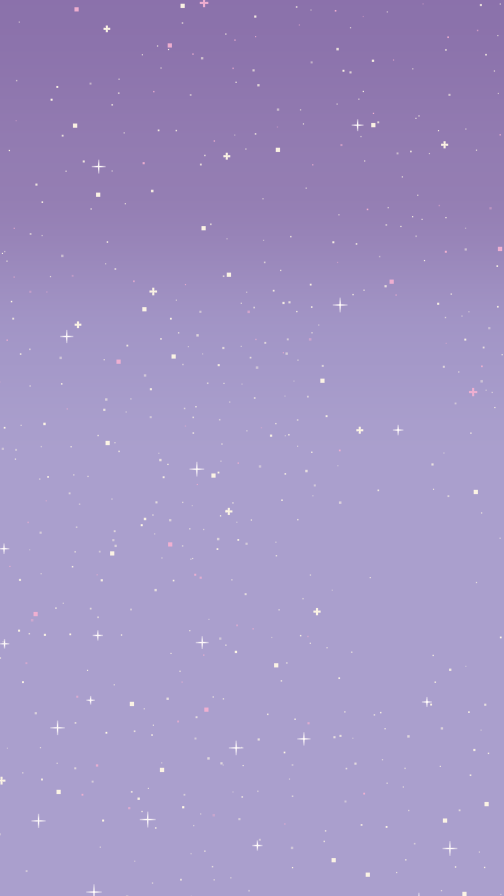
This background is drawn by a Shadertoy shader. Its source:

```glsl
// Pixel-style starry dusk: a violet-to-lavender vertical gradient with
// jittered grids of clustered specks, small squares, stubby pluses and
// thin sparkles, each drawn from box coverage in units of canvas width.

vec4 hash4(vec2 p, float seed) {
    vec4 q = fract(vec4(p.xyx, p.y + seed) * vec4(0.1031, 0.1030, 0.0973, 0.1099) + seed * 0.137);
    q += dot(q, q.wzxy + 33.33);
    return fract((q.xxyz + q.yzzw) * q.zywx);
}

float valueNoise(vec2 p) {
    vec2 i = floor(p), f = fract(p);
    f = f * f * (3.0 - 2.0 * f);
    float low = mix(hash4(i, 9.0).x, hash4(i + vec2(1, 0), 9.0).x, f.x);
    float high = mix(hash4(i + vec2(0, 1), 9.0).x, hash4(i + vec2(1, 1), 9.0).x, f.x);
    return mix(low, high, f.y);
}

// Share of a pixel-wide window that an axis-aligned box covers
float boxCover(vec2 p, vec2 halfSize) {
    float w = 1.1 / iResolution.x;
    vec2 c = clamp(min(p + 0.5 * w, halfSize) - max(p - 0.5 * w, -halfSize), 0.0, w) / w;
    return c.x * c.y;
}

float plusCover(vec2 p, float arm, float thick) {
    return max(boxCover(p, vec2(arm, thick)), boxCover(p, vec2(thick, arm)));
}

// Offset from the star in this cell; margin keeps it inside the cell
vec2 starOffset(vec2 uv, float cell, float margin, float seed, out vec4 rnd, out vec2 id) {
    vec2 g = uv / cell + vec2(0.37, 0.61) * seed;
    id = floor(g);
    rnd = hash4(id, seed);
    vec2 center = mix(vec2(margin / cell), vec2(1.0 - margin / cell), rnd.xy);
    return (fract(g) - center) * cell;
}

vec3 skyColor(float h) {
    vec3 c = mix(vec3(0.665, 0.622, 0.802), vec3(0.640, 0.592, 0.782), smoothstep(0.50, 0.63, h));
    c = mix(c, vec3(0.580, 0.492, 0.700), smoothstep(0.60, 0.80, h));
    return mix(c, vec3(0.545, 0.445, 0.670), smoothstep(0.78, 1.0, h));
}

void mainImage(out vec4 fragColor, in vec2 fragCoord) {
    vec2 uv = fragCoord / iResolution.x;
    vec3 col = skyColor(fragCoord.y / iResolution.y);
    vec3 cream = vec3(1.0, 0.97, 0.90), pink = vec3(0.95, 0.69, 0.82);
    vec4 rnd;
    vec2 id, p;

    // Specks, denser where the cluster noise is high
    for (int i = 0; i < 2; i++) {
        float seed = 1.0 + float(i);
        p = starOffset(uv, 0.052, 0.004, seed, rnd, id);
        float density = 0.06 + 0.62 * smoothstep(0.3, 0.8, valueNoise(id * 0.27 + seed * 7.0));
        vec4 look = hash4(id, seed + 20.0);
        float speck = boxCover(p, vec2(mix(0.0011, 0.0025, look.x * look.x)));
        vec3 tint = mix(cream, pink, step(0.86, look.y));
        col = mix(col, tint, speck * step(rnd.z, density) * mix(0.4, 1.0, look.z));
    }

    // Small squares, some of them pink
    p = starOffset(uv, 0.2, 0.012, 4.0, rnd, id);
    float square = boxCover(p, vec2(0.0042)) * step(rnd.z, 0.62);
    col = mix(col, mix(cream, pink, step(0.74, rnd.w)), square * 0.95);

    // Stubby pluses
    p = starOffset(uv, 0.22, 0.016, 5.0, rnd, id);
    float plus = plusCover(p, mix(0.0065, 0.0085, rnd.w), 0.0021) * step(rnd.z, 0.42);
    col = mix(col, mix(cream, pink, step(0.82, rnd.w)), plus * 0.95);

    // Thin sparkles whose arms fade outwards
    p = starOffset(uv, 0.2, 0.02, 6.0, rnd, id);
    float arm = mix(0.008, 0.016, rnd.w);
    float fade = 1.0 - 0.55 * smoothstep(0.2, 1.0, length(p) / arm);
    float sparkle = max(plusCover(p, arm, 0.0013) * fade, boxCover(p, vec2(0.0022)));
    col = mix(col, vec3(1.0, 0.98, 0.98), sparkle * step(rnd.z, 0.46));

    fragColor = vec4(col, 1.0);
}
```
